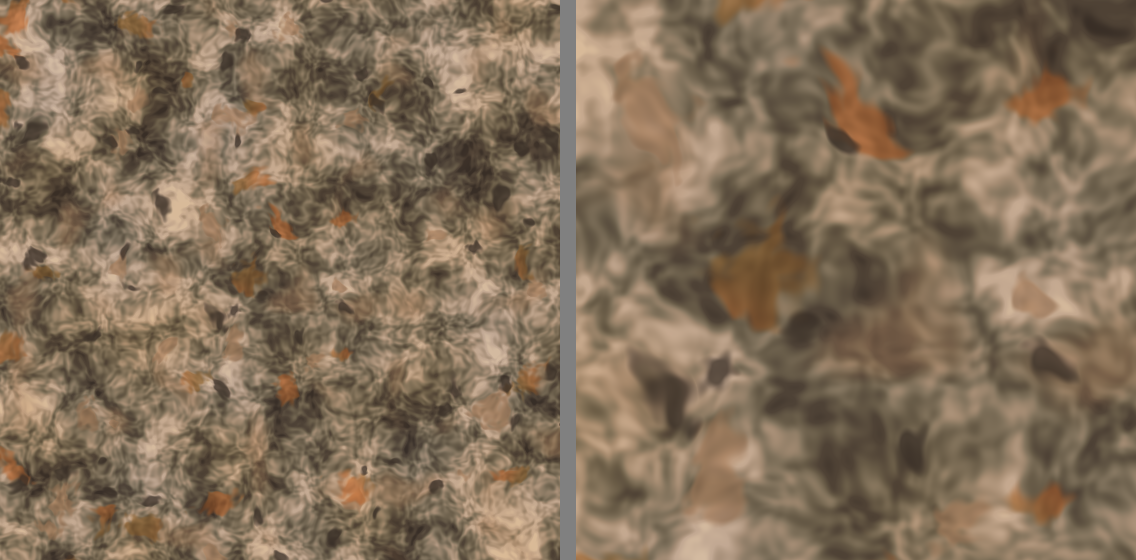
Left, the full canvas; right, a detail of the centre.
A Shadertoy shader for this texture:

```glsl
// Weathered granite: warped gradient noise in five octaves drives a mineral colour ramp.
// Scattered irregular flakes add cream-rimmed tan nodules, rust stains and dark specks.

#define CLOUD_SCALE 5.0
#define OCTAVE_STEP 2.1
#define GRAIN_CONTRAST 1.0
#define WARP_BROAD 0.022
#define WARP_FINE 0.006
#define NODULE_CELLS 10.0
#define NODULE_DENSITY 0.24
#define RUST_CELLS 9.0
#define RUST_DENSITY 0.28
#define SPECK_CELLS 17.0
#define SPECK_DENSITY 0.16

const vec3 SOOT  = vec3(0.22, 0.18, 0.15);
const vec3 UMBER = vec3(0.31, 0.26, 0.21);
const vec3 OLIVE = vec3(0.41, 0.36, 0.28);
const vec3 STONE = vec3(0.51, 0.45, 0.36);
const vec3 SAND  = vec3(0.65, 0.55, 0.45);
const vec3 CREAM = vec3(0.77, 0.66, 0.56);
const vec3 CHALK = vec3(0.84, 0.73, 0.61);
const vec3 TAN   = vec3(0.64, 0.48, 0.35);
const vec3 OCHRE = vec3(0.50, 0.36, 0.19);
const vec3 RUST  = vec3(0.64, 0.37, 0.19);

// Integer hash of a lattice cell, two values in 0..1
vec2 hash2(vec2 cell) {
    uvec2 v = uvec2(ivec2(cell)) * 1664525u + 1013904223u;
    v.x += v.y * 1664525u;
    v.y += v.x * 1664525u;
    v ^= v >> 16u;
    v.x += v.y * 1664525u;
    v.y += v.x * 1664525u;
    v ^= v >> 16u;
    return vec2(v & 65535u) / 65535.0;
}

float cornerSlope(vec2 cell, vec2 offset) {
    float angle = 6.2832 * hash2(cell).x;
    return dot(vec2(cos(angle), sin(angle)), offset);
}

float gradientNoise(vec2 p) {
    vec2 i = floor(p), f = p - i;
    vec2 u = f * f * f * (f * (f * 6.0 - 15.0) + 10.0);
    vec2 e = vec2(1.0, 0.0);
    return mix(mix(cornerSlope(i, f), cornerSlope(i + e, f - e), u.x),
               mix(cornerSlope(i + e.yx, f - e.yx), cornerSlope(i + 1.0, f - 1.0), u.x), u.y);
}

vec2 noise2(vec2 p) {
    return vec2(gradientNoise(p), gradientNoise(p + vec2(37.3, 81.7)));
}

// Sum of octaves scaled to roughly unit deviation
float mineralTone(vec2 p) {
    float sum = 0.0, power = 0.0, weight = 1.0, scale = CLOUD_SCALE;
    for (int i = 0; i < 5; i++) {
        sum += weight * gradientNoise(p * scale + float(i) * 19.7);
        power += weight * weight;
        weight *= 0.87;
        scale *= OCTAVE_STEP;
    }
    return GRAIN_CONTRAST * sum / (0.234 * sqrt(power));
}

vec3 mineralRamp(float tone) {
    vec3 c = mix(SOOT, UMBER, smoothstep(-2.6, -1.4, tone));
    c = mix(c, OLIVE, clamp((tone + 1.4) / 0.8, 0.0, 1.0));
    c = mix(c, STONE, clamp((tone + 0.6) / 0.65, 0.0, 1.0));
    c = mix(c, SAND, clamp((tone - 0.05) / 0.75, 0.0, 1.0));
    c = mix(c, CREAM, clamp((tone - 0.8) / 0.75, 0.0, 1.0));
    return mix(c, CHALK, smoothstep(1.55, 2.6, tone));
}

// Distance to scattered, turned ellipses, in units of their radius
float flakes(vec2 p, float cells, float density, float stretch, float seed) {
    vec2 q = p * cells, home = floor(q);
    float nearest = 4.0;
    for (int y = -1; y <= 1; y++)
    for (int x = -1; x <= 1; x++) {
        vec2 cell = home + vec2(x, y);
        vec2 place = hash2(cell + seed), kind = hash2(cell + seed + 71.0);
        if (kind.x > density) continue;
        vec2 d = q - cell - place;
        float angle = 3.1416 * kind.y, radius = mix(0.14, 0.38, fract(kind.y * 7.3));
        d = mat2(cos(angle), -sin(angle), sin(angle), cos(angle)) * d;
        nearest = min(nearest, length(d * vec2(1.0, stretch)) / radius - 1.0);
    }
    return nearest;
}

void mainImage(out vec4 fragColor, in vec2 fragCoord) {
    vec2 uv = fragCoord / iResolution.y;
    vec2 p = uv + WARP_BROAD * noise2(uv * 13.0) + WARP_FINE * noise2(uv * 43.0 + 5.0);
    float tone = mineralTone(p);
    float grain = gradientNoise(p * 85.0 + 11.0);
    float ragged = 0.9 * gradientNoise(p * 32.0 + 3.0) + 0.6 * grain;

    // Cream rims gather around the nodules
    float nodule = flakes(p, NODULE_CELLS, NODULE_DENSITY, 1.2, 200.0) + ragged;
    float rim = smoothstep(0.9, 0.1, nodule);
    float core = smoothstep(0.0, -0.5, nodule);
    tone += rim * (0.75 - 0.15 * tone);
    vec3 color = mineralRamp(tone - 0.06);

    // Warm and cool drifts between regions, tan nodule cores
    float drift = gradientNoise(uv * 6.0 + 47.0);
    color *= 1.0 + drift * vec3(0.05, 0.0, -0.10);
    float warm = smoothstep(0.15, 0.5, gradientNoise(p * 12.0 + 63.0));
    color = mix(color, TAN * (1.0 + 0.25 * grain), max(0.65 * core, 0.4 * warm));

    // Rust stains shade from ochre to orange
    float stain = flakes(p, RUST_CELLS, RUST_DENSITY, 1.7, 500.0) + ragged;
    float hue = smoothstep(-0.25, 0.3, gradientNoise(uv * 9.0 + 29.0));
    vec3 rust = mix(OCHRE, RUST, hue) * (1.0 + 0.08 * tone);
    color = mix(color, rust, 0.75 * smoothstep(0.25, -0.4, stain));

    // Dark pits and specks
    float speck = flakes(p, SPECK_CELLS, SPECK_DENSITY, 1.5, 900.0) + ragged;
    color = mix(color, SOOT, 0.75 * smoothstep(0.2, -0.5, speck));

    fragColor = vec4(clamp(color, 0.0, 1.0), 1.0);
}
```
